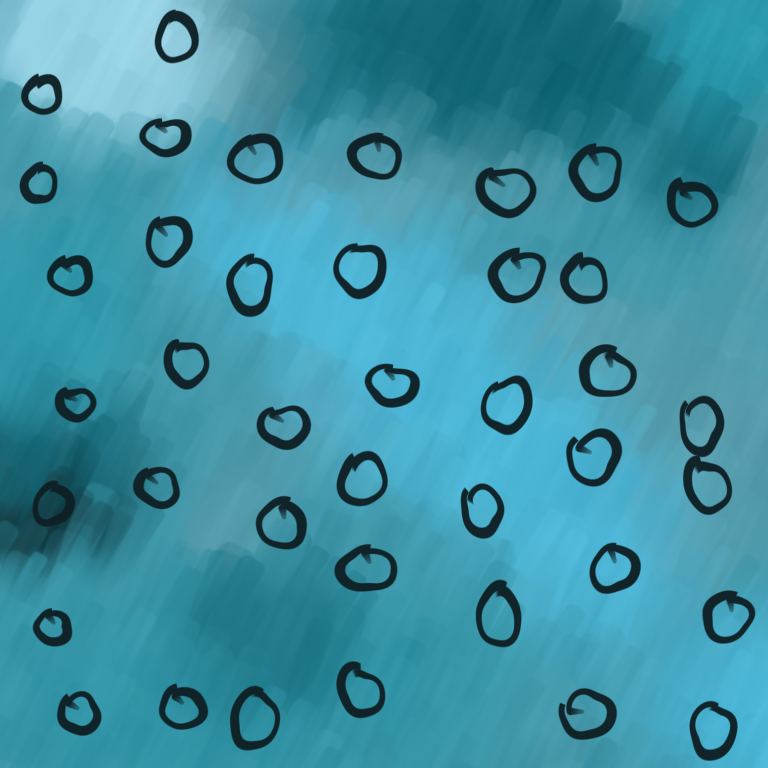
A three.js fragment shader for this pattern:

```glsl
#define RING_GRID 7.0
#define RING_SIZE 0.029
#define RING_WIDTH 0.0118
#define RING_EDGE 0.0013
#define DAB_SIZE vec2(0.15, 0.046)
#define DAB_EDGE 0.0025
#define INK vec3(0.055, 0.125, 0.145)
#define MID vec3(0.25, 0.59, 0.66)
#define BRIGHT vec3(0.30, 0.72, 0.85)
#define DEEP vec3(0.06, 0.39, 0.45)
#define PALE vec3(0.61, 0.84, 0.91)
#define GREY vec3(0.37, 0.62, 0.68)

varying vec2 vUv;

const float TAU = 6.2831853;

float hash(vec2 p) {
  return fract(sin(dot(p, vec2(127.1, 311.7))) * 43758.5453);
}

float noise(vec2 p) {
  vec2 i = floor(p), f = fract(p);
  f = f * f * (3.0 - 2.0 * f);
  return mix(mix(hash(i), hash(i + vec2(1.0, 0.0)), f.x),
             mix(hash(i + vec2(0.0, 1.0)), hash(i + 1.0), f.x), f.y);
}

mat2 rotate(float a) {
  return mat2(cos(a), -sin(a), sin(a), cos(a));
}

// Flat-topped elliptical patch of colour
float patch2(vec2 p, vec2 centre, vec2 radius) {
  vec2 d = (p - centre) / radius;
  return 1.0 - smoothstep(0.45, 1.25, length(d));
}

float segment(vec2 p, vec2 a, vec2 b, out float h) {
  vec2 ab = b - a;
  h = clamp(dot(p - a, ab) / dot(ab, ab), 0.0, 1.0);
  return length(p - a - ab * h);
}

// Broad colour areas beneath the brushwork
vec3 paint(vec2 uv) {
  float n = noise(uv * 7.0 + 3.0);
  vec2 p = uv + 0.07 * (vec2(n, noise(uv * 6.0 + 19.0)) - 0.5);
  vec3 c = mix(MID, GREY, 0.75 * smoothstep(0.45, 0.9, n));
  c = mix(c, vec3(0.18, 0.60, 0.68), 0.8 * patch2(p, vec2(0.03, 0.58), vec2(0.14, 0.18)));
  c = mix(c, vec3(0.17, 0.58, 0.65), 0.7 * patch2(p, vec2(0.28, 0.08), vec2(0.45, 0.2)));
  float along;
  float band = segment(p, vec2(0.36, 0.70), vec2(0.78, 0.27), along);
  c = mix(c, BRIGHT, 0.95 * (1.0 - smoothstep(0.05, 0.2, band)));
  c = mix(c, BRIGHT, patch2(p, vec2(1.0, 0.04), vec2(0.2, 0.16)));
  c = mix(c, GREY, 0.7 * patch2(p, vec2(0.5, 0.75), vec2(0.28, 0.06)));
  c = mix(c, DEEP, 0.95 * patch2(p, vec2(0.62, 0.92), vec2(0.31, 0.16)));
  c = mix(c, DEEP, 0.75 * patch2(p, vec2(0.90, 0.77), vec2(0.13, 0.09)));
  c = mix(c, vec3(0.16, 0.60, 0.68), patch2(p, vec2(0.96, 0.93), vec2(0.14, 0.12)));
  c = mix(c, DEEP * 0.9, 0.8 * patch2(p, vec2(0.0, 0.37), vec2(0.2, 0.12)));
  c = mix(c, DEEP, 0.6 * patch2(p, vec2(0.33, 0.17), vec2(0.13, 0.11)));
  c = mix(c, vec3(0.07, 0.19, 0.21), 0.85 * patch2(p, vec2(0.02, 0.32), vec2(0.12, 0.04)));
  c = mix(c, GREY * 0.85, 0.7 * patch2(p, vec2(0.31, 0.91), vec2(0.08, 0.12)));
  return mix(c, PALE, 0.95 * patch2(p, vec2(0.14, 0.95), vec2(0.18, 0.15)));
}

// Overlapping slanted dabs, each coloured from its own centre
vec3 brushwork(vec2 uv) {
  vec3 col = paint(uv);
  for (int k = 0; k < 5; k++) {
    float layer = float(k), shift = layer * 7.3;
    mat2 turn = rotate(1.0 + 0.3 * hash(vec2(layer, 4.0)));
    vec2 cell = DAB_SIZE * mix(1.35, 0.65, layer / 4.0);
    vec2 q = turn * uv / cell + shift;
    for (int j = -1; j <= 1; j++) for (int i = -1; i <= 1; i++) {
      vec2 id = floor(q) + vec2(float(i), float(j));
      float h = hash(id + 5.1), g = hash(id + 9.7);
      vec2 centre = id + 0.5 + 0.5 * (vec2(h, g) - 0.5);
      vec2 d = (q - centre) * cell;
      vec2 box = cell * vec2(0.4 + 0.3 * g, 0.35 + 0.25 * h);
      float corner = 0.6 * box.y;
      float dist = length(max(abs(d) - box + corner, 0.0)) - corner;
      float fade = smoothstep(-1.3, 0.7, d.x / box.x);
      float alpha = (0.2 + 0.5 * hash(id + 2.3)) * fade;
      vec3 tint = paint((centre - shift) * cell * turn) + 0.07 * (hash(id + 13.0) - 0.5);
      col = mix(col, tint, alpha * (1.0 - smoothstep(-DAB_EDGE, DAB_EDGE, dist)));
    }
  }
  // Faint bristle streaks
  vec2 s = rotate(1.15) * uv;
  return col + 0.022 * (noise(s * vec2(9.0, 110.0)) - 0.5);
}

// Hand-drawn loop whose end curls inside its start
float ring(vec2 p, vec2 id, float size) {
  float h = hash(id + 1.7), g = hash(id + 8.2), phase = TAU * hash(id + 4.4);
  p = rotate(0.9 * (h - 0.5)) * p / mix(vec2(0.86, 1.14), vec2(1.12, 0.9), g);
  float start = 1.7 + 1.3 * (hash(id + 6.6) - 0.5);
  float turn = fract((atan(p.y, p.x) - start) / TAU);
  float hook = mix(0.06, 0.38, h), ink = 0.0;
  for (int k = 0; k < 2; k++) {
    float t = turn + float(k), a = TAU * t;
    float wobble = 0.07 * sin(2.0 * a + phase) + 0.055 * sin(3.0 * a + 2.0 * phase) + 0.02 * sin(5.0 * a);
    float radius = size * (1.0 + wobble - hook * smoothstep(0.78, 1.1, t));
    float halfWidth = 0.5 * RING_WIDTH * (0.86 + 0.24 * sin(a + 3.0 * phase));
    float line = 1.0 - smoothstep(-RING_EDGE, RING_EDGE, abs(length(p) - radius) - halfWidth);
    ink = max(ink, line * smoothstep(0.0, 0.012, t) * (1.0 - smoothstep(1.05, 1.1, t)));
  }
  // Tapered, fading tail turned inward
  float a = start + 0.3, along;
  vec2 tip = size * (1.0 - hook) * vec2(cos(a), sin(a));
  float tail = segment(p, tip, tip * 0.4 + vec2(0.003, 0.0), along) - RING_WIDTH * mix(0.42, 0.22, along);
  float mark = (1.0 - smoothstep(-RING_EDGE, RING_EDGE, tail)) * mix(1.0, 0.45, along);
  return max(ink, mark * step(0.4, g));
}

void main() {
  vec3 col = brushwork(vUv);
  float ink = 0.0;
  for (int j = -1; j <= 1; j++) for (int i = -1; i <= 1; i++) {
    vec2 id = floor(vUv * RING_GRID) + vec2(float(i), float(j));
    vec2 jitter = 0.46 * (vec2(hash(id + 3.1), hash(id + 7.9)) - 0.5);
    jitter.y += 0.3 * (mod(id.x, 2.0) - 0.5);
    vec2 centre = clamp((id + 0.5 + jitter) / RING_GRID, 0.05, 0.95);
    bool inside = all(greaterThanEqual(id, vec2(0.0))) && all(lessThan(id, vec2(RING_GRID)));
    bool bare = centre.x > 0.25 && centre.y > 0.83;
    float size = RING_SIZE * mix(0.74, 1.0, smoothstep(0.05, 0.35, centre.x)) * mix(0.9, 1.1, hash(id + 11.0));
    if (inside && !bare && hash(id + 21.0) > 0.04) ink = max(ink, ring(vUv - centre, id, size));
  }
  gl_FragColor = vec4(mix(col, INK, 0.97 * ink), 1.0);
}
```
